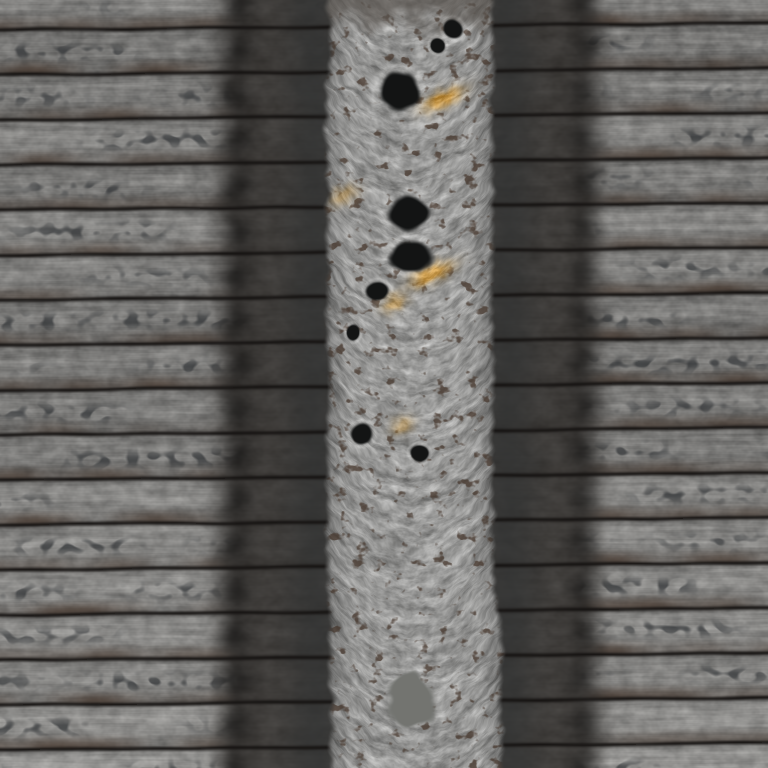
Reproduce this texture procedurally as a Shadertoy shader.

```glsl
// Weathered metal slats crossed by a pitted, rippled vertical weld seam between two sooty bands.

const float ROW_HEIGHT = 0.0586;    // distance between slat joints
const float FIRST_JOINT = 0.0391;   // first joint, measured from the top
const float ROW_TILT = 0.0095;      // rise of the joints towards the right
const float JOINT_WIDTH = 0.0030;
const float RIPPLE_BOW = 0.065;     // sag of the weld ripples at mid seam
const vec2 SEAM_EDGES = vec2(0.427, 0.641);
const vec2 SOOT_EDGES = vec2(0.288, 0.778);
const vec3 SLAT_TINT = vec3(1.0, 0.995, 0.98);
const vec3 RUST = vec3(0.27, 0.21, 0.17);
const vec3 SOOT = vec3(0.235, 0.225, 0.215);
const vec3 PIT_COLOR = vec3(0.075, 0.08, 0.08);
const vec3 GOLD = vec3(0.76, 0.58, 0.28);

// Centre and radii of each pit
const int PIT_COUNT = 9;
const vec4 PITS[PIT_COUNT] = vec4[](
    vec4(0.521, 0.881, 0.027, 0.026), vec4(0.532, 0.722, 0.028, 0.023),
    vec4(0.535, 0.666, 0.030, 0.020), vec4(0.491, 0.621, 0.015, 0.013),
    vec4(0.471, 0.435, 0.014, 0.014), vec4(0.546, 0.410, 0.012, 0.011),
    vec4(0.590, 0.962, 0.013, 0.013), vec4(0.570, 0.941, 0.010, 0.010),
    vec4(0.460, 0.567, 0.009, 0.011));

// Centre, half length and strength of each golden glint
const int GLINT_COUNT = 5;
const vec4 GLINTS[GLINT_COUNT] = vec4[](
    vec4(0.577, 0.871, 0.025, 1.0), vec4(0.562, 0.643, 0.026, 1.0),
    vec4(0.513, 0.605, 0.015, 0.65), vec4(0.524, 0.446, 0.014, 0.5),
    vec4(0.447, 0.745, 0.018, 0.5));

float hash(vec2 cell) {
    vec3 h = fract(cell.xyx * vec3(0.1031, 0.1030, 0.0973));
    h += dot(h, h.yzx + 33.33);
    return fract((h.x + h.y) * h.z);
}

float corner(vec2 cell, vec2 offset) {
    float angle = 6.2832 * hash(cell);
    return dot(vec2(cos(angle), sin(angle)), offset);
}

// Gradient noise, about -1 to 1
float noise(vec2 p) {
    vec2 i = floor(p), f = p - i;
    vec2 u = f * f * f * (f * (f * 6.0 - 15.0) + 10.0);
    vec2 e = vec2(1.0, 0.0);
    return 1.5 * mix(mix(corner(i, f), corner(i + e, f - e), u.x),
                     mix(corner(i + e.yx, f - e.yx), corner(i + 1.0, f - 1.0), u.x), u.y);
}

float fbm(vec2 p) {
    return 0.55 * noise(p) + 0.3 * noise(p * 2.03 + 17.0) + 0.15 * noise(p * 4.1 + 41.0);
}

float bump(float x, float width) {
    x /= width;
    return exp(-x * x);
}

vec3 slats(vec2 p) {
    float r = (1.0 - p.y + ROW_TILT * p.x - FIRST_JOINT) / ROW_HEIGHT;
    r += 0.025 * noise(vec2(p.x * 9.0, floor(r + 0.5) * 3.7));
    float row = floor(r), f = r - row;

    // Brushed metal with a pale middle and a dirty lower border
    float tone = 0.455 + 0.10 * fbm(vec2(p.x * 7.0, p.y * 130.0))
               + 0.11 * fbm(vec2(p.x * 45.0, p.y * 60.0));
    tone += 0.05 * (hash(vec2(row, 5.0)) - 0.5) + 0.065 * bump(f - 0.4, 0.28);
    tone += 0.055 * smoothstep(0.3, 0.0, p.y) - 0.02 * smoothstep(0.6, 1.0, p.y);
    vec3 color = tone * SLAT_TINT;
    float dirt = smoothstep(0.62, 0.95, f) * (0.4 + 0.5 * noise(vec2(p.x * 12.0, row * 2.3)));
    color = mix(color, RUST, clamp(dirt, 0.0, 0.7));

    // Broken row of dark scuffs
    float scuff = smoothstep(-0.05, 0.45, noise(vec2(p.x * 55.0, p.y * 75.0)));
    scuff *= bump(f - 0.5 - 0.12 * noise(vec2(row, p.x * 3.0)), 0.17);
    scuff *= smoothstep(-0.3, 0.3, noise(vec2(p.x * 6.0, row * 1.37)));
    color = mix(color, vec3(0.20, 0.21, 0.22), 0.75 * scuff);

    // Soot bands: brown body, dark outer columns, cold shade beside the seam
    float x = p.x + 0.012 * fbm(vec2(p.x * 8.0, p.y * 22.0));
    float soot = smoothstep(-0.028, 0.025, x - SOOT_EDGES.x)
               * smoothstep(-0.025, 0.028, SOOT_EDGES.y - x);
    vec3 sooty = SOOT + 0.12 * (tone - 0.45) + 0.05 * fbm(p * vec2(35.0, 55.0));
    float column = bump(x - 0.305, 0.022) + bump(x - 0.765, 0.022);
    sooty *= 1.0 - column * (0.18 + 0.3 * bump(f - 0.5, 0.28));
    float shade = bump(x - 0.41, 0.035) + bump(x - 0.661, 0.035);
    sooty = mix(sooty, vec3(0.185, 0.19, 0.19), 0.75 * min(shade, 1.0));
    color = mix(color, sooty, 0.96 * soot);

    // Joints
    float d = min(f, 1.0 - f) * ROW_HEIGHT;
    float joint = bump(d, JOINT_WIDTH) * (0.86 + 0.12 * noise(vec2(p.x * 15.0, row)));
    return mix(color, vec3(0.085, 0.075, 0.07), joint);
}

vec3 weld(vec2 p, float across) {
    // Bowl-shaped ripples with fine grain
    float bow = p.y - RIPPLE_BOW * across * across + 0.008 * fbm(p * 25.0);
    float ripple = fbm(vec2(p.x * 13.0, bow * 65.0));
    float grain = fbm(vec2(p.x * 65.0, bow * 105.0));
    vec3 color = vec3(0.595, 0.595, 0.59) + 0.19 * ripple + 0.19 * grain;
    color *= 1.0 - 0.18 * smoothstep(0.7, 1.0, abs(across));

    // Rust flecks, denser towards the edges, and a stained top
    float fleck = smoothstep(0.22, 0.5, fbm(p * vec2(48.0, 58.0) + 9.0) + 0.09 * across * across);
    color = mix(color, RUST, 0.75 * fleck);
    float stain = smoothstep(0.94, 1.0, p.y + 0.04 * fbm(p * 30.0));
    color = mix(color, vec3(0.34, 0.32, 0.30), 0.7 * stain);

    // Smooth grey crater
    vec2 q = (p - vec2(0.535, 0.088)) / vec2(0.034, 0.038);
    float crater = length(q) + 0.25 * noise(p * 40.0);
    color = mix(color, vec3(0.45, 0.455, 0.44), 1.0 - smoothstep(0.75, 1.0, crater));

    for (int i = 0; i < GLINT_COUNT; i++) {
        vec4 g = GLINTS[i];
        vec2 d = mat2(0.9, -0.43, 0.43, 0.9) * (p - g.xy);
        float glint = bump(d.x, g.z) * bump(d.y + 0.004 * noise(p * 80.0), 0.010);
        color = mix(color, GOLD + 0.25 * grain, min(1.0, 1.2 * glint) * g.w);
    }
    for (int i = 0; i < PIT_COUNT; i++) {
        vec4 pit = PITS[i];
        float d = length((p - pit.xy) / pit.zw) + 0.12 * noise(p * 50.0);
        color += 0.07 * bump(d - 1.25, 0.16);
        color = mix(color, PIT_COLOR, 1.0 - smoothstep(0.78, 1.1, d));
    }
    return color;
}

void mainImage(out vec4 fragColor, in vec2 fragCoord) {
    vec2 p = fragCoord / iResolution.xy;

    // Uneven seam outline
    vec2 edges = SEAM_EDGES + vec2(0.004, 0.012) * smoothstep(0.35, 0.05, p.y);
    edges += 0.007 * vec2(noise(vec2(p.y * 9.0, 2.0)), noise(vec2(p.y * 9.0, 8.0)));
    edges += 0.005 * vec2(noise(vec2(p.y * 50.0, 4.0)), noise(vec2(p.y * 50.0, 6.0)));
    float inside = min(p.x - edges.x, edges.y - p.x);
    float across = (2.0 * p.x - edges.x - edges.y) / (edges.y - edges.x);

    vec3 color = mix(slats(p), weld(p, across), smoothstep(-0.005, 0.006, inside));
    fragColor = vec4(clamp(color, 0.0, 1.0), 1.0);
}
```
